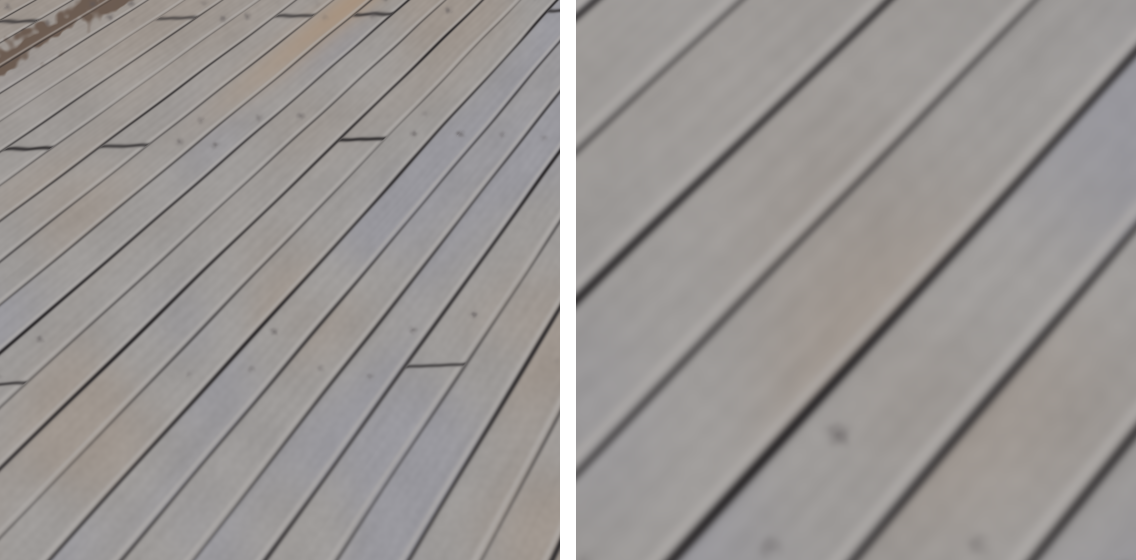
Left: the whole. Right: its middle third, enlarged.
This texture is drawn by a three.js fragment shader. Its source:

```glsl
// Weathered grey deck boards receding to the upper right in perspective.
// A vanishing point maps the canvas to board and joist coordinates; bevelled
// seams, butt joints, nails, grain and stains are then laid out on that grid.
varying vec2 vUv;

const vec2 VANISH = vec2(1.970, 2.074);   // where the seams converge
const float SEAM_ORIGIN = -1.031;         // slope of seam number zero
const float BOARD_WIDTH = 0.0619;
const float JOIST_HORIZON = 0.35;         // depth offset for joist rows
const float JOIST_ORIGIN = 0.714;
const float JOIST_STEP = 0.314;
const float JOIST_TILT = 0.04;
const float JOINT_THICKNESS = 0.0036;
const float NAIL_RADIUS = 0.0055;
const float NAIL_PAIR_GAP = 0.045;

const vec3 WOOD_GREY = vec3(0.617, 0.605, 0.597);
const vec3 WOOD_COOL = vec3(0.595, 0.592, 0.615);
const vec3 WOOD_WARM = vec3(0.620, 0.585, 0.555);
const vec3 TAN_STAIN = vec3(0.665, 0.575, 0.490);
const vec3 BROWN_DIRT = vec3(0.390, 0.320, 0.275);
const vec3 BEVEL_LIGHT = vec3(0.705, 0.690, 0.680);
const vec3 GAP_DARK = vec3(0.170, 0.160, 0.165);
const vec3 NAIL_DARK = vec3(0.360, 0.340, 0.345);

float hash(vec2 p) {
  return fract(sin(dot(p, vec2(127.1, 311.7))) * 43758.55);
}

vec2 gradientAt(vec2 cell) {
  float angle = 6.2832 * hash(cell);
  return vec2(cos(angle), sin(angle));
}

// Gradient noise, roughly -0.7 to 0.7
float noise(vec2 p) {
  vec2 i = floor(p), f = p - i;
  vec2 w = f * f * f * (f * (f * 6.0 - 15.0) + 10.0);
  vec2 e = vec2(1.0, 0.0);
  float low = mix(dot(gradientAt(i), f), dot(gradientAt(i + e.xy), f - e.xy), w.x);
  float high = mix(dot(gradientAt(i + e.yx), f - e.yx), dot(gradientAt(i + e.xx), f - e.xx), w.x);
  return mix(low, high, w.y);
}

float bell(float x, float width) {
  return exp(-x * x / (width * width));
}

// Butt joints step two boards sideways from one joist row to the next
float jointAmount(float board, float row) {
  float shifted = board - 2.0 * (row - 1.0);
  float sevens = 1.0 - step(0.5, mod(shifted + 0.25, 7.0) - 0.25);
  float fives = (1.0 - step(0.5, mod(shifted + 0.25, 5.0) - 0.25)) * step(0.5, row);
  return max(sevens, fives) * mix(0.5, 0.9, hash(vec2(board, row + 4.0)));
}

void main() {
  // Perspective coordinates: across the boards and along them
  float depth = VANISH.y - vUv.y;
  float slope = (vUv.x - VANISH.x) / depth;
  float along = 1.0 / (depth - JOIST_HORIZON) - JOIST_TILT * (slope + 1.0);
  float across = (slope - SEAM_ORIGIN) / BOARD_WIDTH;
  across += 0.035 * noise(vec2(floor(across + 0.5) * 3.7, along * 9.0));
  float board = floor(across);
  float inBoard = across - board;
  float alongToCanvas = (depth - JOIST_HORIZON) * (depth - JOIST_HORIZON);

  // Board tint, broad fading and lengthwise grain
  float tint = 0.6 * (hash(vec2(board, 2.0)) - 0.5) + noise(vUv * 3.5 + 8.0);
  vec3 color = mix(WOOD_GREY, WOOD_COOL, smoothstep(0.0, 0.55, tint));
  color = mix(color, WOOD_WARM, smoothstep(0.0, 0.6, -tint));
  float farLeft = smoothstep(-2.0, -9.0 + 18.0, -across) * smoothstep(0.9, 1.3, along);
  color = mix(color, WOOD_WARM, 0.6 * farLeft);
  color += 0.020 * noise(vec2(across * 7.0, along * 16.0));
  color += 0.014 * noise(vUv * 75.0) + 0.022 * noise(vUv * 11.0);

  // Tan wash on one board and a ragged brown dirt streak
  float wash = bell(across + 3.4, 0.65) * smoothstep(0.95, 1.4, along);
  color = mix(color, TAN_STAIN, 0.85 * wash);
  float ragged = 0.9 * noise(vec2(across * 1.5, along * 13.0)) + 0.5 * noise(vUv * 60.0);
  float dirt = 1.0 - smoothstep(0.35, 0.8, abs(across + 10.25) + ragged);
  color = mix(color, BROWN_DIRT, 0.85 * dirt);

  // Seams: a pale bevel beside a groove of varying darkness
  float seam = floor(across + 0.5);
  float offset = across - seam;
  float groove = 0.58 + 0.22 * cos(seam * 6.0 * 3.14159 / 7.0);
  groove *= mix(0.65, 1.0, smoothstep(-9.0, 0.0, seam));
  groove = clamp(groove + 0.45 * noise(vec2(seam * 5.3, along * 6.0)), 0.2, 0.95);
  color = mix(color, BEVEL_LIGHT, 0.5 * bell(offset + 0.10, 0.055));
  color = mix(color, GAP_DARK, groove * bell(offset, mix(0.034, 0.050, groove)));

  // Butt joints on the joist rows
  float rowPosition = (along - JOIST_ORIGIN) / JOIST_STEP;
  float row = floor(rowPosition + 0.5);
  float rowOffset = (rowPosition - row) * JOIST_STEP;
  float ends = smoothstep(0.0, 0.07, inBoard) * (1.0 - smoothstep(0.95, 1.0, inBoard));
  float wobble = 0.0025 * noise(vec2(across * 3.0, row * 7.0));
  float joint = bell(rowOffset * alongToCanvas + wobble, JOINT_THICKNESS);
  color = mix(color, GAP_DARK, jointAmount(board, row) * ends * joint);

  // Worn nail heads in loose pairs over each joist
  for (int i = 0; i < 2; i++) {
    vec2 key = vec2(board, row * 2.0 + float(i));
    float jitter = 0.016 * (hash(key + 31.0) - 0.5);
    float dy = (rowOffset - NAIL_PAIR_GAP * float(i) - jitter) * alongToCanvas;
    float dx = (inBoard - mix(0.25, 0.75, hash(key + 57.0))) * BOARD_WIDTH * depth - slope * dy;
    float spot = bell(length(vec2(dx, dy)) + 0.003 * noise(vUv * 120.0), NAIL_RADIUS);
    color = mix(color, NAIL_DARK, 0.5 * spot * smoothstep(0.3, 0.9, hash(key + 83.0)));
  }

  gl_FragColor = vec4(clamp(color, 0.0, 1.0), 1.0);
}
```
